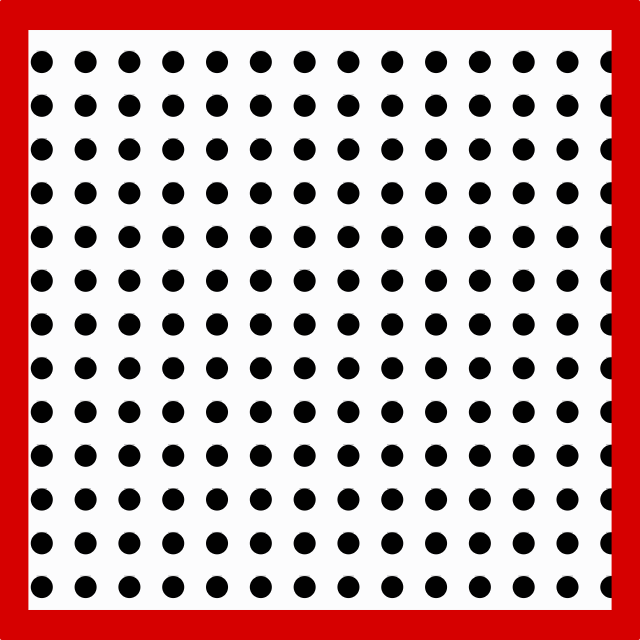
This pattern is drawn by a Shadertoy shader. Its source:

```glsl
const vec3 PAPER = vec3(0.988, 0.988, 0.992);
const vec3 RED = vec3(0.84, 0.0, 0.0);
const vec3 INK = vec3(0.005);
const vec3 GREY = vec3(0.5, 0.5, 0.51);

const vec2 PANEL_MIN = vec2(0.0444, 0.0469);
const vec2 PANEL_MAX = vec2(0.9556, 0.9531);
const vec2 FIRST_DOT = vec2(0.0653, 0.0827);
const vec2 PITCH = vec2(0.06845, 0.06836);
const float DOT_RADIUS = 0.0172;
const vec2 CAP_HALF_SIZE = vec2(0.0078, 0.0006);
const float CORNER_RADIUS = 0.003;

float boxDistance(vec2 p, vec2 halfSize) {
    vec2 d = abs(p) - halfSize;
    return length(max(d, 0.0)) + min(max(d.x, d.y), 0.0);
}

float coverage(float dist, float pixel) {
    return clamp(0.5 - dist / pixel, 0.0, 1.0);
}

void mainImage(out vec4 fragColor, in vec2 fragCoord) {
    vec2 uv = fragCoord / iResolution.xy;
    float pixel = 1.0 / min(iResolution.x, iResolution.y);

    // Dot grid, each dot with a faint flat cap
    vec2 cell = (fract((uv - FIRST_DOT) / PITCH + 0.5) - 0.5) * PITCH;
    float cap = boxDistance(cell - vec2(0.0, DOT_RADIUS), CAP_HALF_SIZE);
    float dotEdge = length(cell) - DOT_RADIUS;
    vec3 color = mix(PAPER, GREY, 0.7 * coverage(cap, pixel));
    color = mix(color, INK, coverage(dotEdge, pixel));

    // Red frame crops the grid
    vec2 panelCenter = 0.5 * (PANEL_MIN + PANEL_MAX);
    float panel = boxDistance(uv - panelCenter, 0.5 * (PANEL_MAX - PANEL_MIN));
    color = mix(RED, color, coverage(panel, pixel));

    // Slightly rounded outer corners
    float sheet = boxDistance(uv - 0.5, vec2(0.5 - CORNER_RADIUS)) - CORNER_RADIUS;
    color = mix(PAPER, color, coverage(sheet, pixel));

    fragColor = vec4(color, 1.0);
}
```
